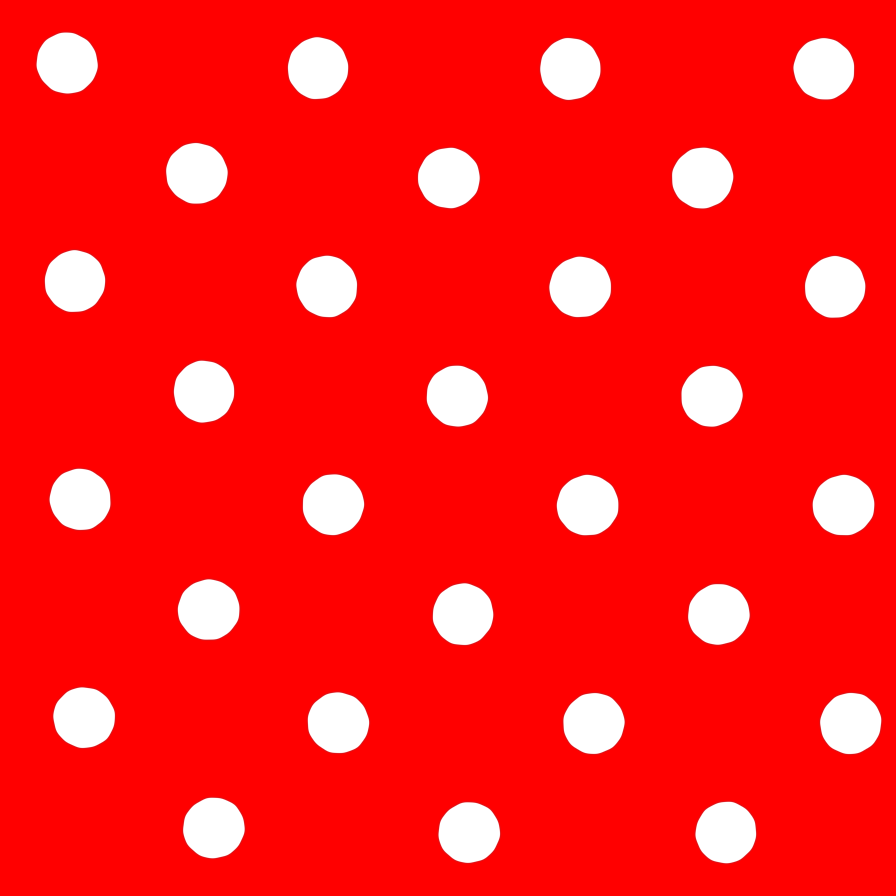
This pattern is drawn by a WebGL 2 fragment shader. Its source:

```glsl
#version 300 es
precision highp float;
// Staggered white polka dots, slightly uneven, on a bright red ground.
uniform vec2 u_resolution;
out vec4 fragColor;

float hash(vec2 cell) {
    return fract(sin(dot(cell, vec2(12.99, 78.23))) * 4375.85);
}

// Dot centre, measured from the upper left; the lattice leans and bows a little.
vec2 dotCentre(float column, float row) {
    float x = 0.0749 + 0.2816 * column + row * (0.0034 + 0.0006 * column)
            + 0.0008 * column * (column - 3.0) + 0.002 * sin(0.65 * row);
    float leftLift = 0.0065 * (1.0 - smoothstep(0.2, 1.2, column));
    return vec2(x, 0.0769 + 0.12175 * row - leftLift);
}

// Signed distance to a hand-cut disc with a gently wavy rim.
float wobblyDisc(vec2 offset, float seed) {
    float angle = atan(offset.y, offset.x + 1e-6);
    float phase = 6.2832 * seed;
    float wave = 0.0004 * sin(2.0 * angle + phase)
               + 0.0002 * sin(7.0 * angle + 3.0 * phase)
               + 0.00015 * sin(13.0 * angle + 5.0 * phase);
    return length(offset) - 0.034 - wave;
}

void main() {
    vec2 p = gl_FragCoord.xy / u_resolution;
    p.y = 1.0 - p.y;

    // Eight rows; odd rows shift by half a column.
    float dist = 1.0;
    for (int row = 0; row < 8; row++) {
        for (int i = 0; i < 4; i++) {
            float r = float(row);
            float column = float(i) + 0.5 * mod(r, 2.0);
            vec2 offset = p - dotCentre(column, r);
            dist = min(dist, wobblyDisc(offset, hash(vec2(column, r))));
        }
    }

    // Thin darker red rim, then the white disc.
    float soft = max(0.0006, 0.7 / min(u_resolution.x, u_resolution.y));
    float rim = 1.0 - smoothstep(-soft, soft, dist - 0.0012);
    float disc = 1.0 - smoothstep(-soft, soft, dist);
    vec3 color = mix(vec3(1.0, 0.0, 0.0), vec3(0.87, 0.07, 0.09), rim);
    color = mix(color, vec3(1.0), disc);
    fragColor = vec4(color, 1.0);
}
```
